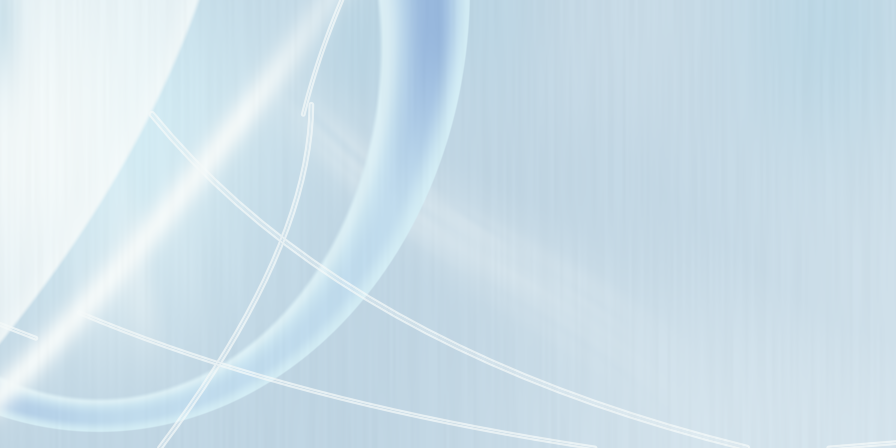
A Shadertoy shader for this background:

```glsl
const vec3 MIST = vec3(0.745, 0.83, 0.885);
const vec3 PALE = vec3(0.83, 0.89, 0.925);
const vec3 TEAL = vec3(0.70, 0.825, 0.885);
const vec3 ICE = vec3(0.83, 0.93, 0.96);
const vec3 BLUE = vec3(0.57, 0.70, 0.86);
const vec3 WHITE = vec3(0.955, 0.975, 0.975);

float hash(vec2 p) {
    return fract(sin(dot(p, vec2(127.1, 311.7))) * 43758.5453);
}

float noise(vec2 p) {
    vec2 cell = floor(p), f = fract(p);
    f = f * f * (3.0 - 2.0 * f);
    float low = mix(hash(cell), hash(cell + vec2(1, 0)), f.x);
    float high = mix(hash(cell + vec2(0, 1)), hash(cell + vec2(1, 1)), f.x);
    return mix(low, high, f.y);
}

float glow(vec2 p, vec2 center, vec2 size) {
    vec2 q = (p - center) / size;
    return exp(-dot(q, q));
}

float bell(float d, float width) {
    return exp(-d * d / (width * width));
}

float ellipseDist(vec2 p, vec2 center, vec2 radii) {
    vec2 q = (p - center) / radii;
    float k = length(q);
    return k * (k - 1.0) / max(length(q / radii), 0.001);
}

float segmentDist(vec2 p, vec2 a, vec2 b) {
    vec2 ab = b - a;
    return length(p - a - ab * clamp(dot(p - a, ab) / dot(ab, ab), 0.0, 1.0));
}

// Distance to a quadratic Bezier curve, split into short segments
float curveDist(vec2 p, vec2 a, vec2 b, vec2 c) {
    float d = 10.0;
    vec2 last = a;
    for (int i = 1; i <= 20; i++) {
        float t = float(i) / 20.0;
        vec2 next = mix(mix(a, b, t), mix(b, c, t), t);
        d = min(d, segmentDist(p, last, next));
        last = next;
    }
    return d;
}

// Twin bright strands with a faint fill between them
float strand(float d, float gap, float pixel) {
    float edge = 1.0 - smoothstep(0.001, 0.001 + 1.3 * pixel, abs(d - gap));
    float fill = 1.0 - smoothstep(gap, gap + pixel, d);
    return max(0.75 * edge, 0.3 * fill);
}

vec3 backdrop(vec2 p) {
    float light = smoothstep(0.75, 0.0, p.y) * smoothstep(0.7, 1.7, p.x);
    light = max(light, 0.75 * smoothstep(1.3, 2.0, p.x));
    vec3 color = mix(MIST, PALE, light);
    color = mix(color, PALE, 0.4 * glow(p, vec2(1.42, 0.95), vec2(0.3, 0.35)));
    color = mix(color, TEAL, 0.65 * glow(p, vec2(1.85, 0.95), vec2(0.22, 0.3)));
    color = mix(color, TEAL, 0.4 * glow(p, vec2(1.08, 0.98), vec2(0.12, 0.2)));
    return color;
}

// Soft fibres drifting down to the right
float wisps(vec2 p) {
    vec2 q = p - vec2(0.65, 0.79);
    float along = dot(q, vec2(0.789, -0.614));
    float across = dot(q, vec2(0.614, 0.789)) + 0.025 * sin(along * 5.0);
    float fibre = 0.6 * noise(vec2(along * 3.0, across * 32.0))
                + 0.4 * noise(vec2(along * 6.0 + 9.0, across * 65.0));
    float fade = smoothstep(-0.1, 0.15, along) * smoothstep(1.25, 0.5, along);
    return bell(across, 0.06 + 0.035 * along) * fade * (0.3 + 0.7 * fibre);
}

vec3 addRing(vec3 base, vec2 p, float pixel) {
    float outer = ellipseDist(p, vec2(0.221, 1.026), vec2(0.828, 0.99));
    float inner = ellipseDist(p, vec2(0.221, 0.896), vec2(0.628, 0.786));
    float cover = smoothstep(pixel, -pixel, outer) * smoothstep(-0.004, 0.008, inner);
    float w = clamp(inner / max(inner - outer, 0.001), 0.0, 1.0);
    float depth = 0.3 + 0.65 * smoothstep(0.5, 0.95, p.y);
    depth += 0.3 * smoothstep(0.3, 0.0, p.x);
    float core = smoothstep(0.0, 0.55, w) * smoothstep(1.0, 0.65, w);
    vec3 color = mix(ICE, BLUE, depth * core);
    color = mix(color, WHITE, 0.3 * bell(w - 0.08, 0.12));
    return mix(base, color, 0.92 * cover);
}

void mainImage(out vec4 fragColor, in vec2 fragCoord) {
    vec2 p = fragCoord / iResolution.y;
    float pixel = 1.0 / iResolution.y;
    vec3 color = backdrop(p);

    // Light inside the ring
    color = mix(color, ICE, 0.9 * glow(p, vec2(0.25, 0.72), vec2(0.38, 0.42)));
    color = mix(color, TEAL, 0.5 * glow(p, vec2(0.8, 0.92), vec2(0.1, 0.15)));
    float veil = noise(vec2(p.x * 16.0 + p.y * 3.0, p.y * 3.0));
    color = mix(color, WHITE, 0.45 * veil * glow(p, vec2(0.32, 0.38), vec2(0.15, 0.25)));
    color = mix(color, WHITE, 0.5 * wisps(p));
    color = addRing(color, p, pixel);

    // Bright lobe on the left
    float u = 1.0 - p.y;
    float lobe = (p.x - 0.443 + 0.35 * u + 0.3 * u * u) * 0.82;
    float inside = smoothstep(0.006, -0.006, lobe);
    float body = 0.65 + 0.3 * glow(p, vec2(0.08, 0.68), vec2(0.25, 0.3));
    color = mix(color, WHITE, inside * body);
    color = mix(color, WHITE, 0.55 * inside * bell(lobe, 0.03));
    color = mix(color, TEAL, 0.5 * glow(p, vec2(0.0, 0.96), vec2(0.045, 0.14)));

    // Diagonal beam
    float beam = curveDist(p, vec2(-0.02, 0.1), vec2(0.34, 0.44), vec2(0.76, 1.04));
    float beamFade = 1.0 - 0.5 * smoothstep(0.7, 1.0, p.y);
    color = mix(color, WHITE, beamFade * (0.85 * bell(beam, 0.034) + 0.1 * bell(beam, 0.12)));

    // Fine crossing strands
    float lines = strand(curveDist(p, vec2(0.339, 0.745), vec2(0.768, 0.221), vec2(1.667, 0.0)), 0.005, pixel);
    lines = max(lines, strand(curveDist(p, vec2(0.177, 0.302), vec2(0.651, 0.102), vec2(1.328, 0.0)), 0.003, pixel));
    lines = max(lines, strand(curveDist(p, vec2(0.695, 0.766), vec2(0.693, 0.445), vec2(0.357, 0.0)), 0.004, pixel));
    lines = max(lines, strand(curveDist(p, vec2(0.763, 1.0), vec2(0.708, 0.87), vec2(0.677, 0.745)), 0.003, pixel));
    lines = max(lines, strand(segmentDist(p, vec2(0.0, 0.276), vec2(0.08, 0.245)), 0.003, pixel));
    lines = max(lines, strand(segmentDist(p, vec2(1.85, 0.0), vec2(2.0, 0.012)), 0.003, pixel));
    color = mix(color, WHITE, lines);

    // Brushed vertical grain
    color += 0.016 * (noise(vec2(p.x * 150.0, p.y * 5.0)) - 0.5);
    fragColor = vec4(clamp(color, 0.0, 1.0), 1.0);
}
```
